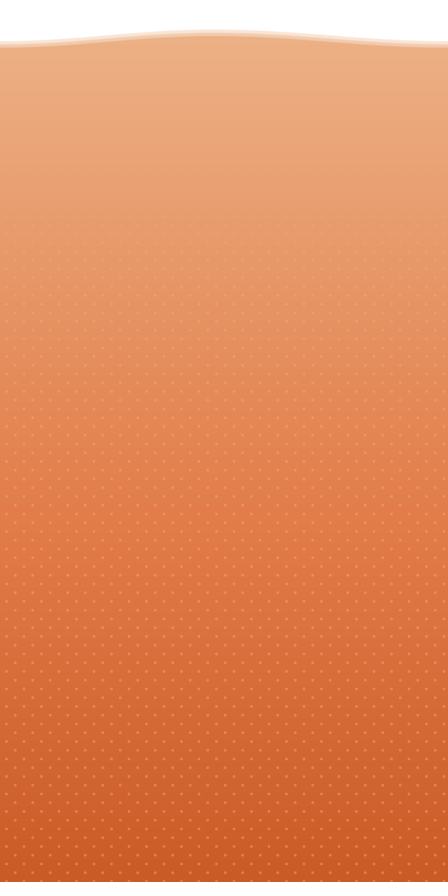
This background is drawn by a Shadertoy shader. Its source:

```glsl
// A warm apricot-to-rust panel with a fine staggered dot lattice.
// Two linear blends form the ground; soft stacked layers shape the wavy
// white top, and a straight white strip closes the bottom.
#define DOT_PITCH 0.0390625
#define DOT_RADIUS 0.0031
#define DOT_OPACITY 0.46
#define WAVE_SIDE 0.0460
#define WAVE_RISE 0.0130
#define WAVE_PEAK_X 0.475
#define WAVE_DEPTH 0.0072
#define WAVE_LAYERS 3
#define STRIP_HEIGHT 0.0156
#define BLEND_MIDDLE 0.58

const vec3 APRICOT = vec3(0.925, 0.690, 0.520);
const vec3 ORANGE  = vec3(0.885, 0.485, 0.285);
const vec3 RUST    = vec3(0.790, 0.355, 0.150);
const vec3 DOT_TINT = vec3(0.940, 0.680, 0.440);

// Vertical colour blend, with depth measured down from the top.
vec3 groundColor(float depth) {
    float upper = clamp((depth - WAVE_SIDE) / (BLEND_MIDDLE - WAVE_SIDE), 0.0, 1.0);
    float lower = clamp((depth - BLEND_MIDDLE) / (1.0 - STRIP_HEIGHT - BLEND_MIDDLE), 0.0, 1.0);
    return mix(mix(APRICOT, ORANGE, upper), RUST, lower);
}

// Coverage of the staggered lattice; p is in canvas widths from the top left.
float dotCoverage(vec2 p, float pixel) {
    vec2 cell = p / DOT_PITCH - 0.37;
    vec2 a = fract(cell + 0.5) - 0.5;
    vec2 b = fract(cell) - 0.5;
    float dist = min(length(a), length(b)) * DOT_PITCH - DOT_RADIUS;
    return 1.0 - smoothstep(-0.6 * pixel, 0.6 * pixel, dist);
}

// Height of the white cap, as a share of the canvas, at position x.
float waveEdge(float x) {
    float side = x < WAVE_PEAK_X ? WAVE_PEAK_X : 1.0 - WAVE_PEAK_X;
    float crest = 0.5 + 0.5 * cos(3.14159 * (x - WAVE_PEAK_X) / side);
    return WAVE_SIDE - WAVE_RISE * crest;
}

void mainImage(out vec4 fragColor, in vec2 fragCoord) {
    vec2 uv = fragCoord / iResolution.xy;
    float depth = 1.0 - uv.y;
    vec2 p = vec2(fragCoord.x, iResolution.y - fragCoord.y) / iResolution.x;
    float pixelY = 1.0 / iResolution.y;

    // Ground and dots, which fade out towards the top
    vec3 color = groundColor(depth);
    float fade = smoothstep(0.10, 0.34, depth);
    color = mix(color, DOT_TINT, DOT_OPACITY * fade * dotCoverage(p, 1.0 / iResolution.x));

    // Layered white wave
    float edge = waveEdge(uv.x);
    float cover = 0.0;
    for (int i = 0; i < WAVE_LAYERS; i++) {
        float layerEdge = edge + WAVE_DEPTH * float(i) / float(WAVE_LAYERS - 1);
        cover += 1.0 - smoothstep(-pixelY, pixelY, depth - layerEdge);
    }
    color = mix(color, vec3(1.0), cover / float(WAVE_LAYERS));

    // White strip along the bottom
    float strip = 1.0 - smoothstep(-0.5 * pixelY, 0.5 * pixelY, uv.y - STRIP_HEIGHT);
    color = mix(color, vec3(1.0), strip);
    fragColor = vec4(color, 1.0);
}
```
